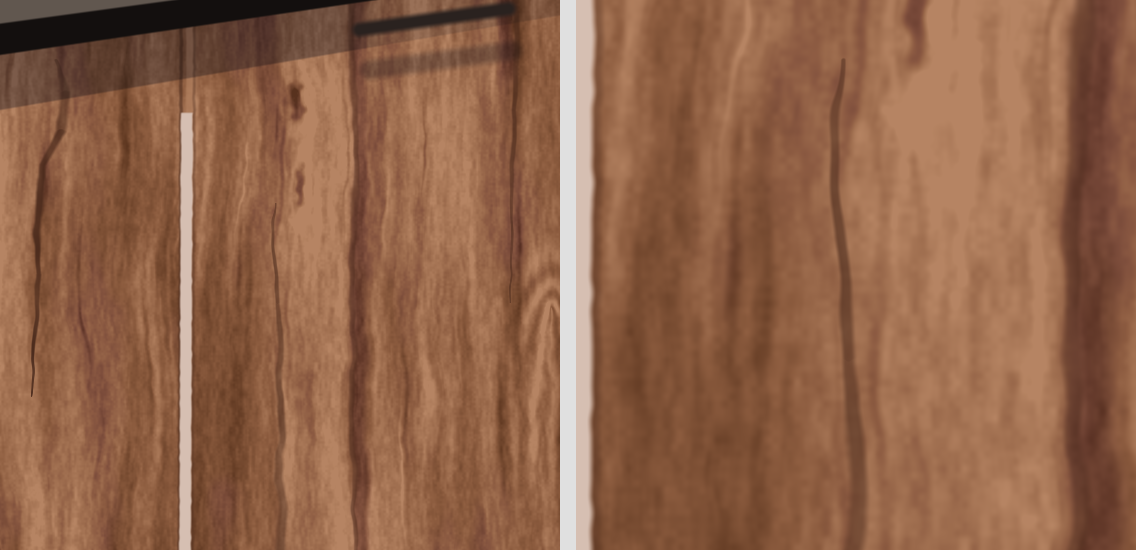
Left: the whole. Right: its middle third, enlarged.
A Shadertoy shader for this texture:

```glsl
#define DARK_WOOD vec3(0.405, 0.245, 0.150)
#define MID_WOOD vec3(0.55, 0.36, 0.245)
#define LIGHT_WOOD vec3(0.70, 0.505, 0.375)
#define CRACK_COLOR vec3(0.29, 0.165, 0.11)
#define RAIL_COLOR vec3(0.075, 0.06, 0.055)
#define WALL_COLOR vec3(0.38, 0.34, 0.31)
#define GAP_COLOR vec3(0.84, 0.75, 0.70)
#define SHADOW_TINT vec3(0.68, 0.69, 0.75)
#define SOFT 0.0025
#define STREAKS 44

float hash(vec2 p) {
    vec3 q = fract(vec3(p.xyx) * 0.1031);
    q += dot(q, q.yzx + 33.33);
    return fract((q.x + q.y) * q.z);
}

float noise(vec2 p) {
    vec2 i = floor(p), f = fract(p);
    f = f * f * (3.0 - 2.0 * f);
    return mix(mix(hash(i), hash(i + vec2(1, 0)), f.x),
               mix(hash(i + vec2(0, 1)), hash(i + 1.0), f.x), f.y);
}

float fbm(vec2 p) {
    float sum = 0.0, amp = 0.533;
    for (int i = 0; i < 4; i++) {
        sum += amp * noise(p);
        p = p * 2.03 + 17.3;
        amp *= 0.5;
    }
    return sum;
}

// Soft coverage of the interval lo..hi
float band(float x, float lo, float hi, float soft) {
    return smoothstep(lo - soft, lo + soft, x) * (1.0 - smoothstep(hi - soft, hi + soft, x));
}

// Line whose width changes from one end to the other
float stroke(vec2 p, vec2 a, vec2 b, float widthA, float widthB) {
    vec2 d = b - a;
    float h = clamp(dot(p - a, d) / dot(d, d), 0.0, 1.0);
    float width = mix(widthA, widthB, h);
    return 1.0 - smoothstep(width * 0.3, width, length(p - a - d * h));
}

// Wide tonal zones of the boards, light or dark
float boardTone(vec2 p) {
    float tone = 0.24 * band(p.x, -0.1, 0.075, 0.012);
    tone -= 0.17 * band(p.x, 0.10, 0.32, 0.03) * smoothstep(0.0, 0.6, p.y);
    tone -= 0.08 * band(p.x, 0.35, 0.48, 0.02);
    tone -= 0.24 * band(p.x, 0.40 + 0.06 * p.y, 0.485, 0.018) * band(p.y, 0.15, 0.65, 0.12);
    tone += 0.24 * band(p.x, 0.497, 0.622, 0.008);
    tone -= 0.50 * band(p.x, 0.633, 0.660, 0.008);
    tone += 0.16 * band(p.x, 0.68, 0.895, 0.02);
    return tone - 0.26 * band(p.x, 0.90, 0.935, 0.010);
}

// Scattered thin strokes that follow the grain
float scatteredStreaks(vec2 p) {
    float sum = 0.0;
    for (int i = 0; i < STREAKS; i++) {
        float k = float(i);
        vec2 c = vec2((k + hash(vec2(k, 1.0))) / float(STREAKS), hash(vec2(k, 2.0)));
        float halfLength = mix(0.04, 0.25, hash(vec2(k, 3.0)));
        vec2 q = (p - c) / vec2(mix(0.003, 0.009, hash(vec2(k, 4.0))), halfLength);
        sum += exp(-dot(q, q) * 1.5) * (hash(vec2(k, 5.0)) > 0.5 ? 0.30 : -0.36);
    }
    return sum;
}

// Nested arches opening downward
float arches(vec2 p) {
    vec2 q = (p - vec2(0.985, 0.44)) * vec2(1.0, 0.35);
    float ring = sqrt(max(length(q) + q.y, 0.0));
    float mask = smoothstep(0.92, 0.955, p.x) * band(p.y, 0.12, 0.53, 0.08);
    return 0.30 * mask * sin(ring * 65.0 + 4.0 * noise(p * vec2(30, 9)));
}

// Dark eye with a pale rim
float knot(vec2 p, vec2 center, vec2 size) {
    float r = length((p - center) / size) + 0.9 * (noise(p * 70.0) - 0.5);
    return 0.25 * exp(-pow((r - 1.9) * 2.0, 2.0)) - 0.85 * (1.0 - smoothstep(0.3, 1.3, r));
}

vec3 wood(vec2 uv) {
    vec2 p = uv;
    p.x += 0.030 * (noise(uv * vec2(5, 4)) - 0.5) + 0.010 * (noise(uv * vec2(18, 14)) - 0.5);
    p.x += 0.005 * (noise(uv * vec2(50, 40)) - 0.5);
    float t = 0.50 + boardTone(p) + scatteredStreaks(p) + arches(p);
    t += 0.95 * (fbm(vec2(p.x * 13.0, p.y * 1.8)) - 0.5);
    t += 0.75 * (fbm(vec2(p.x * 42.0, p.y * 4.0 + 9.0)) - 0.5);
    t += 0.20 * (smoothstep(0.42, 0.58, fbm(vec2(p.x * 27.0 + 5.0, p.y * 3.0))) - 0.5);
    t += 0.26 * (noise(uv * vec2(170, 60)) - 0.5) + 0.12 * (noise(uv * 230.0) - 0.5);
    t += knot(p, vec2(0.527, 0.82), vec2(0.015, 0.036));
    t += knot(p, vec2(0.537, 0.66), vec2(0.009, 0.035));
    t = clamp(t, -0.2, 1.05);
    vec3 col = t < 0.5 ? mix(DARK_WOOD, MID_WOOD, t * 2.0) : mix(MID_WOOD, LIGHT_WOOD, t * 2.0 - 1.0);
    // Plum cast in some of the darker patches
    float plum = smoothstep(0.48, 0.68, fbm(uv * vec2(7, 3) + 4.0)) * (1.0 - smoothstep(0.2, 0.8, t));
    col += vec3(0.0, -0.01, 0.03) * max(plum, 0.8 * band(p.x, 0.633, 0.66, 0.01));

    // Cracks and plank seams, broken up along their length
    float crack = 0.5 * stroke(p, vec2(0.098, 0.89), vec2(0.112, 0.83), 0.004, 0.012);
    crack = max(crack, 0.7 * stroke(p, vec2(0.112, 0.83), vec2(0.110, 0.76), 0.012, 0.011));
    crack = max(crack, stroke(p, vec2(0.110, 0.76), vec2(0.080, 0.70), 0.011, 0.008));
    crack = max(crack, stroke(p, vec2(0.080, 0.70), vec2(0.074, 0.65), 0.008, 0.010));
    crack = max(crack, stroke(p, vec2(0.074, 0.65), vec2(0.083, 0.50), 0.010, 0.006));
    crack = max(crack, stroke(p, vec2(0.083, 0.50), vec2(0.063, 0.28), 0.007, 0.002));
    crack = max(crack, 0.7 * stroke(p, vec2(0.490, 0.63), vec2(0.510, 0.45), 0.002, 0.006));
    crack = max(crack, 0.6 * stroke(p, vec2(0.510, 0.45), vec2(0.503, -0.1), 0.006, 0.014));
    crack = max(crack, 0.5 * stroke(p, vec2(0.637, 1.0), vec2(0.634, -0.1), 0.009, 0.006));
    crack = max(crack, 0.7 * stroke(p, vec2(0.928, 1.0), vec2(0.918, 0.45), 0.008, 0.002));
    return mix(col, CRACK_COLOR, crack * (0.55 + 0.45 * noise(uv * vec2(60, 22))));
}

void mainImage(out vec4 fragColor, in vec2 fragCoord) {
    vec2 uv = fragCoord / iResolution.xy;
    vec3 col = wood(uv);

    // Pale gap between boards, closed above by a thin seam
    float gapX = uv.x - 0.004 * uv.y + 0.002 * (noise(uv * vec2(20, 90)) - 0.5);
    float open = 1.0 - smoothstep(0.795 - SOFT, 0.795 + SOFT, uv.y);
    col = mix(col, CRACK_COLOR, 0.6 * band(gapX, 0.317, 0.323, SOFT));
    col = mix(col, LIGHT_WOOD, 0.7 * (1.0 - open) * band(gapX, 0.329, 0.342, SOFT));
    col = mix(col, CRACK_COLOR, 0.35 * band(gapX, 0.341, 0.346, SOFT));
    col = mix(col, GAP_COLOR, open * band(gapX, 0.320, 0.341, SOFT));

    // Shadows of the rail and of the handle
    float shade = smoothstep(-SOFT, SOFT, uv.y - 0.80 - 0.172 * uv.x);
    float handleShade = stroke(uv, vec2(0.66, 0.873), vec2(0.915, 0.908), 0.026, 0.026);
    col *= mix(vec3(1), SHADOW_TINT, max(shade * (1.0 - 0.5 * smoothstep(0.6, 0.7, uv.x)), 0.8 * handleShade));

    // Handle, rail and wall above
    float handle = stroke(uv, vec2(0.642, 0.946), vec2(0.908, 0.984), 0.019, 0.019);
    col = mix(col, RAIL_COLOR * 2.2, handle);
    col = mix(col, RAIL_COLOR, smoothstep(-SOFT, SOFT, uv.y - 0.900 - 0.149 * uv.x));
    col = mix(col, WALL_COLOR, smoothstep(-SOFT, SOFT, uv.y - 0.957 - 0.138 * uv.x));
    fragColor = vec4(col, 1.0);
}
```
